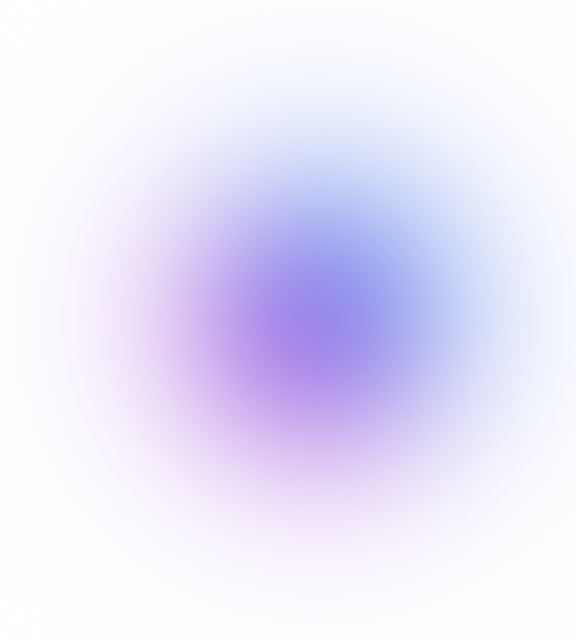
Give the GLSL for this background, as a WebGL 2 fragment shader.

```glsl
#version 300 es
precision highp float;
// Draws a soft round violet glow on white, rose at lower left and sky blue at upper right.

uniform vec2 u_resolution;
out vec4 outColor;

// Lengths are in canvas heights
const vec2 GLOW_CENTER = vec2(0.501, 0.505);
const float GLOW_SIGMA = 0.172;
const float TINT_REACH = 0.247;                   // half width of the rose to blue blend
const vec2 TINT_AXIS = vec2(0.7071, 0.7071);      // direction from rose to blue
const vec3 PAPER = vec3(0.998, 0.998, 0.999);
const vec3 ROSE_INK = vec3(0.30, 0.54, 0.105);    // light removed from the paper
const vec3 BLUE_INK = vec3(0.49, 0.38, 0.060);
const float DITHER = 1.0 / 255.0;

// Sineless hash in 0..1
float hash(vec2 p) {
    vec3 q = fract(vec3(p.xyx) * 0.1031);
    q += dot(q, q.yzx + 33.33);
    return fract((q.x + q.y) * q.z);
}

// Gaussian falloff from the origin
float gaussian(vec2 p, float sigma) {
    return exp(-dot(p, p) / (2.0 * sigma * sigma));
}

void main() {
    vec2 p = gl_FragCoord.xy / u_resolution.y;
    p.x += 0.5 * (460.0 / 512.0 - u_resolution.x / u_resolution.y); // keep the framing centred
    p -= GLOW_CENTER;

    // Ink hue turns along the diagonal, its density fades with distance
    float tint = smoothstep(-TINT_REACH, TINT_REACH, dot(p, TINT_AXIS));
    vec3 ink = mix(ROSE_INK, BLUE_INK, tint);
    vec3 color = PAPER - ink * gaussian(p, GLOW_SIGMA);

    // Fine dither against banding
    color += (hash(gl_FragCoord.xy) - 0.5) * DITHER;
    outColor = vec4(clamp(color, 0.0, 1.0), 1.0);
}
```
